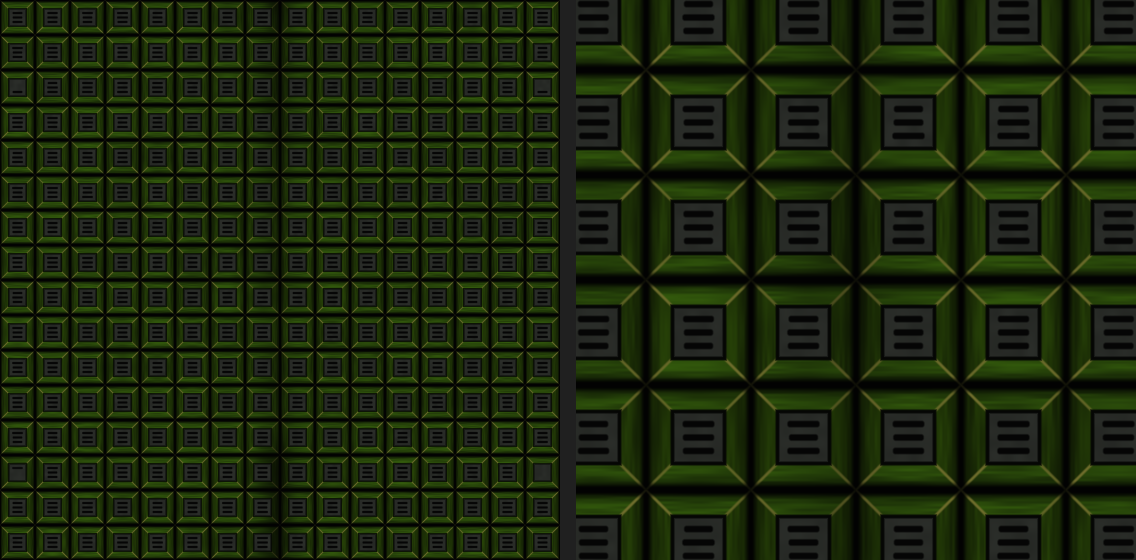
Left, the full canvas; right, a detail of the centre.
Give the GLSL for this pattern, as a Shadertoy shader.

```glsl
// Sixteen by sixteen dark green bevelled tiles, each with a slotted grey plate.
// Box distances shape bevel, seam and plate; folded coordinates give gold mitres,
// and hashed noise adds streaks, uneven tone and grime.

float hash(vec2 p) {
    vec3 q = fract(vec3(p.xyx) * 0.1031);
    q += dot(q, q.yzx + 33.33);
    return fract((q.x + q.y) * q.z);
}

float noise(vec2 p) {
    vec2 i = floor(p), f = fract(p);
    f = f * f * (3.0 - 2.0 * f);
    return mix(mix(hash(i), hash(i + vec2(1, 0)), f.x),
               mix(hash(i + vec2(0, 1)), hash(i + vec2(1, 1)), f.x), f.y);
}

float boxDistance(vec2 p, vec2 halfSize) {
    vec2 q = abs(p) - halfSize;
    return length(max(q, 0.0)) + min(max(q.x, q.y), 0.0);
}

// Coverage of a shape from its signed distance
float fill(float d, float soft) {
    return 1.0 - smoothstep(-soft, soft, d);
}

void mainImage(out vec4 fragColor, in vec2 fragCoord) {
    vec2 uv = fragCoord / iResolution.xy;
    vec2 grid = uv * 16.0;
    vec2 cell = floor(grid);
    vec2 p = fract(grid) - 0.5;
    vec2 a = abs(p);
    float soft = max(12.0 / iResolution.y, 0.012);
    float edge = max(a.x, a.y);
    float flank = smoothstep(-soft, soft, a.x - a.y);

    // Green bevel: brighter above and below, streaked along each side
    vec3 color = mix(vec3(0.165, 0.295, 0.035), vec3(0.125, 0.215, 0.02), flank);
    float along = mix(p.x, p.y, flank);
    float streak = noise(vec2(edge * 42.0, along * 3.0) + cell * 7.0);
    color *= 0.8 + 0.35 * streak;
    color *= 0.93 + 0.14 * hash(cell + 3.0);
    color *= 1.0 - 0.3 * smoothstep(0.34, 0.43, edge);

    // Gold mitres, fading towards the tile corners
    float mitre = abs(a.x - a.y) * 0.707;
    float gold = fill(mitre - 0.013, soft) * smoothstep(0.25, 0.28, edge);
    gold *= 0.75 + 0.25 * hash(cell + step(0.0, p) * 19.0);
    color = mix(color, vec3(0.44, 0.43, 0.17), gold);

    // Black seams, heavier along the rows, with a soft shadow
    float seam = max(smoothstep(0.485, 0.405, a.y) * 0.97,
                     0.0) * smoothstep(0.495, 0.425, a.x);
    color *= mix(seam, 1.0, 0.18 * gold);

    // Grime gathers along the vertical centre line
    float offset = (uv.x - 0.49) / 0.035;
    float patchy = 0.3 + 0.7 * noise(vec2(uv.x * 20.0, uv.y * 12.0));
    float ends = smoothstep(0.1, 0.45, abs(uv.y - 0.5));
    color *= 1.0 - exp(-offset * offset) * patchy * (0.3 + 0.35 * ends);

    // Grey plate in a dark frame
    color = mix(color, vec3(0.012, 0.016, 0.01), fill(boxDistance(p, vec2(0.265)), soft));
    vec3 plate = vec3(0.15, 0.16, 0.145) * (0.92 + 0.16 * noise(grid * 9.0));
    color = mix(color, plate, fill(boxDistance(p, vec2(0.23)), soft));

    // Three slots; a few plates at the side borders have lost some
    bool border = cell.x < 0.5 || cell.x > 14.5;
    for (int i = -1; i <= 1; i++) {
        float slot = float(i);
        float kept = 1.0;
        if (border && cell.y == 13.0) kept = i == -1 ? 1.0 : 0.0;
        if (border && cell.y == 2.0) kept = i == 1 && cell.x < 0.5 ? 0.85 : 0.0;
        float shrink = 0.018 * hash(cell + slot * 11.0 + 40.0);
        vec2 q = p - vec2(0.0, slot * 0.128);
        float d = boxDistance(q, vec2(0.13 - shrink, 0.006)) - 0.024;
        color = mix(color, vec3(0.012), kept * fill(d, soft));
    }

    fragColor = vec4(color + 0.006, 1.0);
}
```
